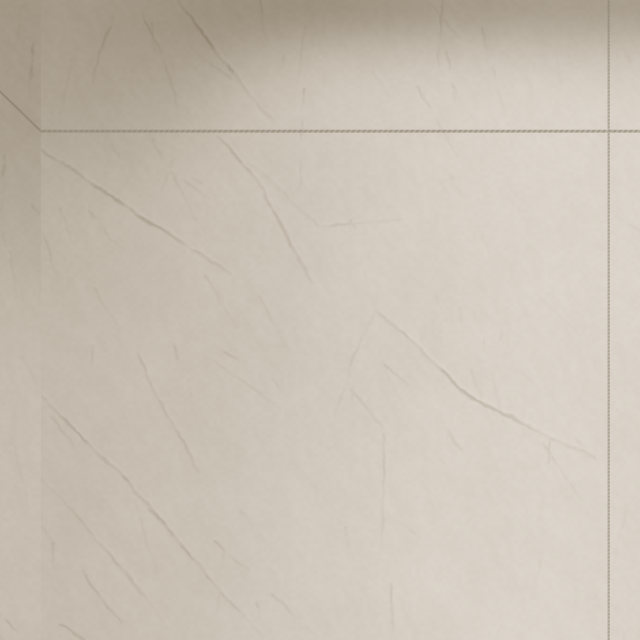
Give the GLSL for this texture, as a three.js fragment shader.

```glsl
varying vec2 vUv;

const vec3 SHADOW_STONE = vec3(0.53, 0.48, 0.40);
const vec3 LIGHT_STONE = vec3(0.86, 0.83, 0.79);
const vec3 GROUT = vec3(0.54, 0.50, 0.43);
const float CORNER_X = 0.064;
const float JOINT_X = 0.951;
const float JOINT_Y = 0.795;

float hash(vec2 p) {
  return fract(sin(dot(p, vec2(127.1, 311.7))) * 43758.545);
}

float noise(vec2 p) {
  vec2 cell = floor(p);
  vec2 f = fract(p);
  f = f * f * (3.0 - 2.0 * f);
  return mix(mix(hash(cell), hash(cell + vec2(1.0, 0.0)), f.x),
             mix(hash(cell + vec2(0.0, 1.0)), hash(cell + 1.0), f.x), f.y);
}

float fbm(vec2 p) {
  float sum = 0.0;
  float gain = 0.5;
  for (int i = 0; i < 4; i++) {
    sum += gain * noise(p);
    p = p * 2.03 + 17.3;
    gain *= 0.5;
  }
  return sum;
}

vec2 warp(vec2 p, float scale, float amount) {
  vec2 n = vec2(fbm(p * scale), fbm(p * scale + 41.0));
  return p + amount * (n - 0.47);
}

// Soft line whose strength runs from ends.x to ends.y
float stroke(vec2 p, vec2 a, vec2 b, float width, vec2 ends) {
  vec2 ab = b - a;
  float t = clamp(dot(p - a, ab) / dot(ab, ab), 0.0, 1.0);
  float d = length(p - a - ab * t);
  return (1.0 - smoothstep(0.0, width, d)) * mix(ends.x, ends.y, t);
}

float bentVein(vec2 p, vec2 a, vec2 b, vec2 c, float strength) {
  float first = stroke(p, a, b, 0.0048, strength * vec2(0.6, 1.0));
  float second = stroke(p, b, c, 0.0048, strength * vec2(1.0, 0.3));
  return max(first, second);
}

float mainVeins(vec2 p) {
  float v = bentVein(p, vec2(0.28, 1.0), vec2(0.345, 0.91), vec2(0.425, 0.81), 0.9);
  v = max(v, bentVein(p, vec2(0.065, 0.765), vec2(0.23, 0.655), vec2(0.36, 0.57), 0.9));
  v = max(v, bentVein(p, vec2(0.34, 0.785), vec2(0.41, 0.70), vec2(0.49, 0.56), 0.9));
  v = max(v, bentVein(p, vec2(0.588, 0.518), vec2(0.742, 0.375), vec2(0.93, 0.285), 1.0));
  v = max(v, bentVein(p, vec2(0.588, 0.518), vec2(0.55, 0.44), vec2(0.52, 0.35), 0.5));
  v = max(v, bentVein(p, vec2(0.065, 0.38), vec2(0.20, 0.245), vec2(0.41, 0.0), 1.0));
  v = max(v, bentVein(p, vec2(0.215, 0.447), vec2(0.26, 0.35), vec2(0.31, 0.26), 0.8));
  v = max(v, bentVein(p, vec2(0.065, 0.25), vec2(0.16, 0.15), vec2(0.26, 0.02), 0.6));
  v = max(v, bentVein(p, vec2(0.39, 0.74), vec2(0.50, 0.65), vec2(0.63, 0.655), 0.5));
  return max(v, bentVein(p, vec2(0.60, 0.32), vec2(0.60, 0.25), vec2(0.595, 0.15), 0.6));
}

// Short hairlines, mostly falling steeply to the right
float hairlines(vec2 p, float seed) {
  float v = 0.0;
  for (int i = 0; i < 90; i++) {
    vec2 id = vec2(float(i), seed);
    vec2 start = vec2(hash(id), hash(id + 7.3) * 1.1);
    float angle = mix(-1.9, -0.5, hash(id + 13.1));
    float reach = mix(0.04, 0.18, hash(id + 23.7));
    vec2 end = start + reach * vec2(cos(angle), sin(angle));
    float strength = mix(0.15, 0.6, hash(id + 31.9));
    v = max(v, stroke(p, start, end, 0.0044, strength * vec2(1.0, 0.3)));
  }
  return v;
}

float wallLight(vec2 p, float side) {
  float front = 0.74 + 0.115 * smoothstep(-0.05, 0.93, p.x) + 0.03 * (1.0 - p.x) * (1.0 - p.y);
  float across = smoothstep(0.0, 0.5, p.x);
  float drop = (1.0 - p.y) / mix(0.3, 0.085, across);
  front -= mix(0.09, 0.19, across) * exp(-drop * drop);
  float flank = 0.78 - 0.14 * smoothstep(0.3, 1.0, p.y);
  return mix(front, flank, side);
}

// Joint filled with slanted twisted dashes
float ropeJoint(float along, float off, float count, float halfWidth) {
  float line = 1.0 - smoothstep(halfWidth * 0.2, halfWidth, abs(off));
  float dash = 0.5 + 0.5 * sin(6.2832 * count * (along - off * 0.6));
  return line * mix(0.42, 0.7, dash);
}

void main() {
  vec2 p = vUv;
  float side = 1.0 - smoothstep(CORNER_X - 0.001, CORNER_X + 0.001, p.x);
  float rightTile = step(JOINT_X, p.x);

  // Stone with faint clouds, streaks and grain
  float tone = wallLight(p, side);
  tone += 0.022 * (fbm(p * 9.0) - 0.47);
  tone += 0.018 * (fbm(vec2(p.x + p.y * 0.4, p.y * 0.5) * 75.0) - 0.47);
  tone += 0.012 * (noise(p * 170.0) - 0.5);

  // Broken veins with a pale edge
  vec2 q = warp(warp(p, 12.0, 0.012), 70.0, 0.007);
  float breaks = smoothstep(0.3, 0.62, fbm(p * 34.0 + 5.0));
  float seed = 3.0 + 5.0 * step(0.5, side) + 9.0 * rightTile;
  float front = (1.0 - side) * (1.0 - rightTile);
  float thin = hairlines(q + vec2(0.4 * side, 0.0), seed) * mix(1.1, 0.7, p.x);
  float veins = max(mainVeins(q) * front * mix(0.35, 1.0, breaks), thin * breaks);
  tone += 0.01 * mainVeins(q - vec2(0.003, 0.004)) * front - 0.085 * veins;
  vec3 color = mix(SHADOW_STONE, LIGHT_STONE, (tone - 0.53) / 0.33);

  // Joints and the slanted joint on the side wall
  float joint = ropeJoint(p.x, p.y - JOINT_Y, 120.0, 0.0036) * (1.0 - side);
  joint = max(joint, 0.85 * ropeJoint(p.y, p.x - JOINT_X, 180.0, 0.0028));
  joint = max(joint, stroke(p, vec2(0.0, 0.857), vec2(CORNER_X, JOINT_Y), 0.003, vec2(0.8, 0.7)));
  gl_FragColor = vec4(mix(color, GROUT, joint), 1.0);
}
```
